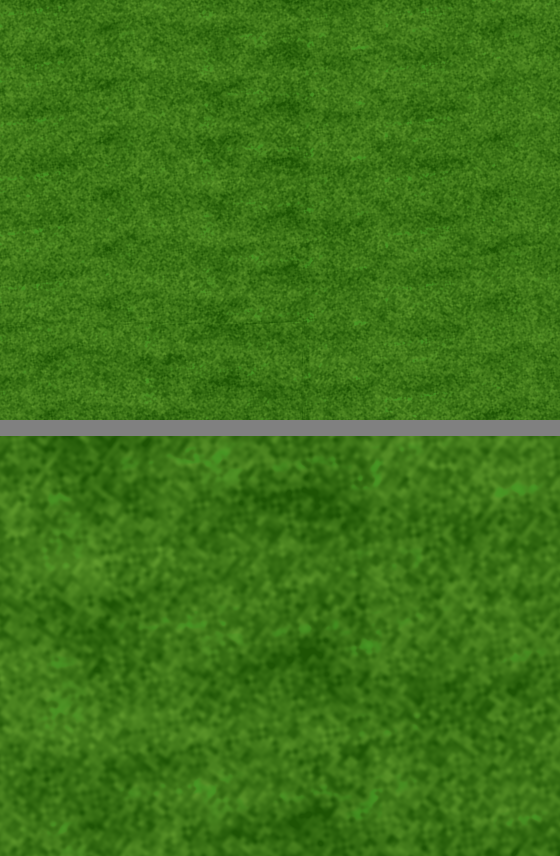
Top: the whole. Bottom: its middle third, enlarged.
This texture is drawn by a Shadertoy shader. Its source:

```glsl
// Mown lawn: a wide, low tile of dark patches in upright columns repeats in rows.
// Wrapped noise adds short, nearly level streaks and bright flecks to each tile;
// unwrapped fine noise adds crisp grain and wear that never repeat.

const vec2 TILE = vec2(0.92, 0.131);      // repeat size in canvas heights
const vec2 STREAK_CELLS = vec2(15.0, 6.0);
const vec2 MOTTLE_CELLS = vec2(31.0, 5.0);
const vec2 TUFT_CELLS = vec2(83.0, 17.0);
const float GRAIN_FREQ = 235.0;           // grains per canvas height
const float PATCH_TILT = 0.6;             // rise of each patch, in tiles
const float PATCH_WIDTH = 0.045;
const float COLUMN_SHADE = 0.62;          // steady darkness of a patch column
const float SEAM_X = 0.737;               // faint vertical joint
const vec2 WORN_CORNER = vec2(0.72, 0.23);
const float WORN_SHIFT = 0.15;            // sideways slip of the lower left
const float MEAN_TONE = 0.44;
const float PATCH_GAIN = 0.15;
const float STREAK_GAIN = 0.24;
const float MOTTLE_GAIN = 0.24;
const float TUFT_GAIN = 0.22;
const float GRAIN_GAIN = 1.15;
const vec3 SHADE_GREEN = vec3(0.145, 0.36, 0.035);
const vec3 SUNLIT_GREEN = vec3(0.34, 0.565, 0.152);
const vec3 FLECK_GREEN = vec3(0.24, 0.60, 0.13);
const vec2 PATCHES[5] = vec2[5](vec2(0.302, 0.04), vec2(0.566, 0.90),
    vec2(0.726, 0.70), vec2(0.868, 0.42), vec2(0.132, 0.55));

float hash(vec2 p) {
    vec3 q = fract(vec3(p.xyx) * 0.1031);
    q += dot(q, q.yzx + 33.33);
    return fract((q.x + q.y) * q.z);
}

// Value noise whose lattice wraps after 'period' cells
float noise(vec2 p, vec2 period) {
    vec2 cell = floor(p);
    vec2 f = smoothstep(0.0, 1.0, p - cell);
    vec2 a = mod(cell, period);
    vec2 b = mod(cell + 1.0, period);
    return mix(mix(hash(a), hash(vec2(b.x, a.y)), f.x),
               mix(hash(vec2(a.x, b.y)), hash(b), f.x), f.y);
}

// Narrow columns that swing from dark to pale once per tile height
float patchTone(vec2 uv) {
    float tone = 0.35;
    for (int i = 0; i < 5; i++) {
        vec2 d = uv - PATCHES[i];
        d.x = fract(d.x + 0.5) - 0.5;
        float column = exp(-0.5 * d.x * d.x / (PATCH_WIDTH * PATCH_WIDTH));
        float phase = 6.28318 * (d.y - PATCH_TILT * d.x);
        tone -= column * (COLUMN_SHADE + cos(phase) + 0.3 * sin(2.0 * phase));
    }
    return tone;
}

// Grain of two sizes, turned against each other to hide their lattices
float grainTone(vec2 p) {
    vec2 g = p * GRAIN_FREQ;
    float fine = noise(vec2(0.8 * g.x - 0.6 * g.y, 0.6 * g.x + 0.8 * g.y) + 600.0, vec2(2048.0));
    float coarse = noise(vec2(0.6 * g.x + 0.35 * g.y, 0.6 * g.y - 0.35 * g.x) + 900.0, vec2(2048.0));
    return 0.62 * fine + 0.38 * coarse - 0.5;
}

void mainImage(out vec4 fragColor, in vec2 fragCoord) {
    vec2 p = fragCoord / iResolution.y;

    // Tile coordinates, slipped sideways in the lower left
    vec2 corner = 1.0 - smoothstep(WORN_CORNER - 0.006, WORN_CORNER + 0.006, p);
    vec2 uv = p / TILE;
    uv.x += WORN_SHIFT * corner.x * corner.y;

    // Repeating mottling; one tile of rise per tile across still wraps
    vec2 rising = vec2(uv.x, uv.y - uv.x);
    float streak = noise(rising * STREAK_CELLS, STREAK_CELLS);
    float mottle = noise(uv * MOTTLE_CELLS + 0.5, MOTTLE_CELLS);
    float tuft = noise(rising * TUFT_CELLS, TUFT_CELLS);
    float tone = MEAN_TONE + PATCH_GAIN * patchTone(uv);
    tone += STREAK_GAIN * (streak - 0.5) + MOTTLE_GAIN * (mottle - 0.5);
    tone += TUFT_GAIN * (tuft - 0.5);

    // Wear that differs between repeats, and the joint
    tone += 0.10 * (noise(p * vec2(6.0, 7.0) + 40.0, vec2(512.0)) - 0.5);
    float joint = p.x - SEAM_X;
    tone += 0.10 * smoothstep(-0.003, 0.003, joint) * exp(-max(joint, 0.0) / 0.05);
    tone -= 0.06 * exp(-joint * joint / 0.0006);

    // Grain, then sparse bright flecks
    float grain = grainTone(p);
    tone += GRAIN_GAIN * grain;
    vec3 color = mix(SHADE_GREEN, SUNLIT_GREEN, clamp(tone, -0.15, 1.2));
    float fleckArea = smoothstep(0.72, 0.95, streak) * smoothstep(0.4, 0.75, tuft);
    float fleck = fleckArea * smoothstep(-0.1, 0.2, grain);
    fragColor = vec4(mix(color, FLECK_GREEN, 0.6 * fleck), 1.0);
}
```
